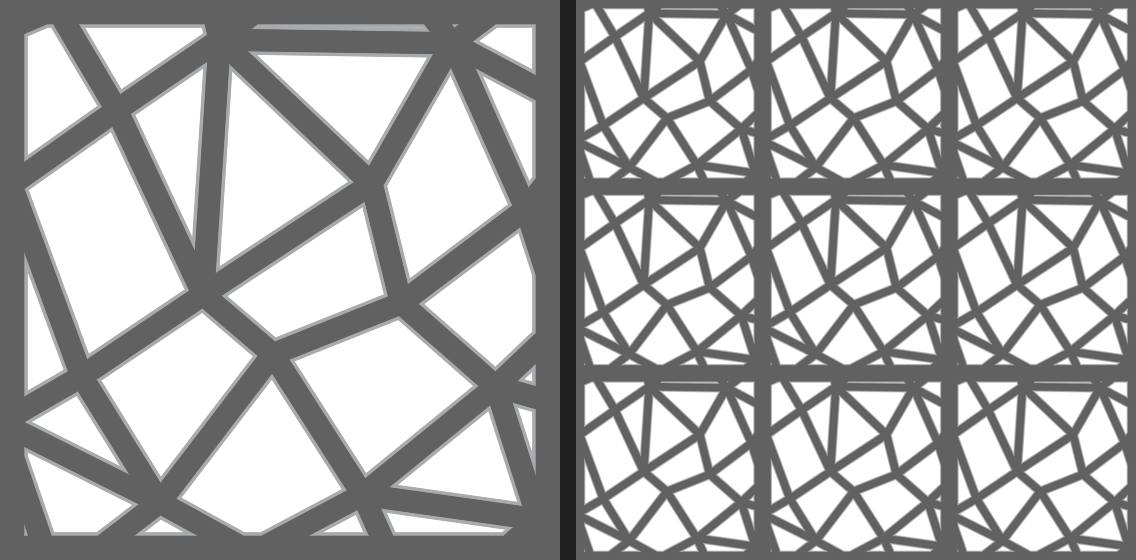
Left, the tile; right, the same tile 3 across and 3 down.
Write a three.js fragment shader that draws this pattern.

```glsl
varying vec2 vUv;

vec2 hash2(vec2 p) {
  vec2 k = vec2(dot(p, vec2(127.1, 311.7)), dot(p, vec2(269.5, 183.3)));
  return fract(sin(k) * 43758.5453);
}

// Crossing point of the bars: a jittered grid node
vec2 node(vec2 id) {
  return id + (hash2(id) - 0.5) * 0.56;
}

float segmentDistance(vec2 p, vec2 a, vec2 b) {
  vec2 ab = b - a;
  return length(p - a - ab * clamp(dot(p - a, ab) / dot(ab, ab), 0.0, 1.0));
}

// Distance to the nearest bar axis, in grid units
float latticeDistance(vec2 p) {
  vec2 base = floor(p);
  float d = 10.0;
  for (int j = -1; j <= 1; j++) {
    for (int i = -1; i <= 1; i++) {
      vec2 id = base + vec2(float(i), float(j));
      vec2 a = node(id);
      vec2 b = node(id + vec2(1.0, 0.0));
      vec2 c = node(id + vec2(0.0, 1.0));
      vec2 e = node(id + vec2(1.0, 1.0));
      d = min(d, min(segmentDistance(p, a, b), segmentDistance(p, a, c)));

      // Some cells are split into triangles along the shorter diagonal
      if (hash2(id + 37.0).x < 0.36) {
        bool rising = distance(a, e) < distance(b, c);
        d = min(d, rising ? segmentDistance(p, a, e) : segmentDistance(p, b, c));
      }
    }
  }
  return d;
}

void main() {
  // Oblique grid, so that the frame clips cells into wedges
  vec2 centred = vUv - 0.5;
  float pitch = 0.26;
  mat2 turn = mat2(cos(0.62), -sin(0.62), sin(0.62), cos(0.62));
  float bars = latticeDistance(turn * centred / pitch + vec2(7.35, 4.6)) * pitch - 0.02;

  // The solid frame meets itself across the tile edges
  float frame = 0.5 - max(abs(centred.x), abs(centred.y)) - 0.0435;
  float inset = min(bars, frame);

  vec3 barColor = vec3(0.38);
  vec3 rimColor = vec3(0.66, 0.67, 0.68);
  vec3 color = mix(barColor, rimColor, smoothstep(-0.001, 0.001, inset));
  color = mix(color, vec3(1.0), smoothstep(0.0052, 0.0072, inset));
  gl_FragColor = vec4(color, 1.0);
}
```
